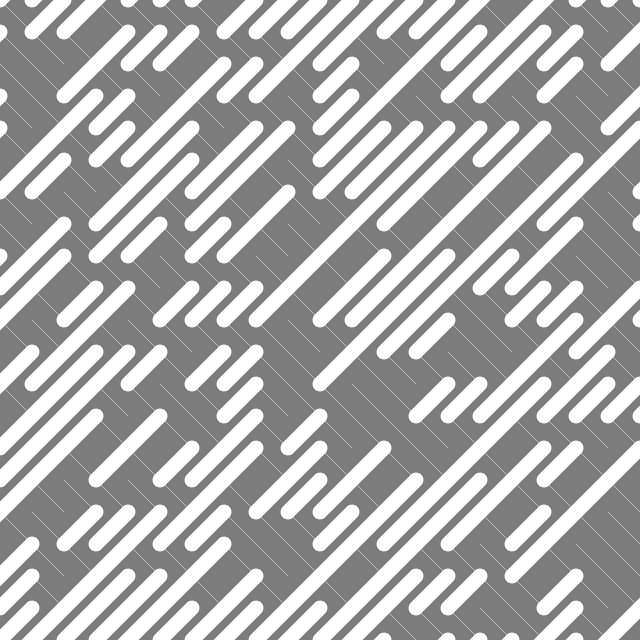
Reproduce this pattern procedurally as a Shadertoy shader.

```glsl
// Random diagonal maze: each square cell holds either a bold white bar
// rising to the right or a hairline falling to the right. Bars join into
// round-capped capsules, found by a distance search over nearby cells.

#define CELLS 20.0            // cells along the canvas height
#define BAR_SHARE 0.49        // chance that a cell holds a bold bar
#define BAR_RADIUS 0.232      // half the bar width, in cells
#define HAIR_RADIUS 0.0054    // half the hairline width, in cells
#define EDGE_SOFTNESS 0.75    // filter width, in output samples
#define SEED 17.0
#define GROUND vec3(0.487)
#define INK vec3(1.0)

float hash(vec2 cell) {
    return fract(sin(dot(cell, vec2(127.1, 311.7)) + SEED) * 43758.5453);
}

float segmentDistance(vec2 p, vec2 a, vec2 b) {
    vec2 ab = b - a;
    float along = clamp(dot(p - a, ab) / dot(ab, ab), 0.0, 1.0);
    return length(p - a - ab * along);
}

// Box-filtered coverage of a stroke; stays correct below one sample wide
float strokeCoverage(float dist, float radius, float edge) {
    float outer = clamp((radius - dist) / edge + 0.5, 0.0, 1.0);
    float inner = clamp((-radius - dist) / edge + 0.5, 0.0, 1.0);
    return outer - inner;
}

void mainImage(out vec4 fragColor, in vec2 fragCoord) {
    vec2 p = fragCoord / iResolution.y * CELLS;
    vec2 home = floor(p);
    float edge = EDGE_SOFTNESS * CELLS / iResolution.y;

    // Nearest bar and hairline, including caps that reach in from neighbours
    float barDistance = 10.0;
    float hairDistance = 10.0;
    for (int j = -1; j <= 1; j++) {
        for (int i = -1; i <= 1; i++) {
            vec2 cell = home + vec2(i, j);
            vec2 q = p - cell;
            if (hash(cell) < BAR_SHARE) {
                barDistance = min(barDistance, segmentDistance(q, vec2(0.0), vec2(1.0)));
            } else {
                hairDistance = min(hairDistance, segmentDistance(q, vec2(0.0, 1.0), vec2(1.0, 0.0)));
            }
        }
    }

    // Hairlines below, bars on top
    vec3 color = mix(GROUND, INK, strokeCoverage(hairDistance, HAIR_RADIUS, edge));
    color = mix(color, INK, strokeCoverage(barDistance, BAR_RADIUS, edge));
    fragColor = vec4(color, 1.0);
}
```
